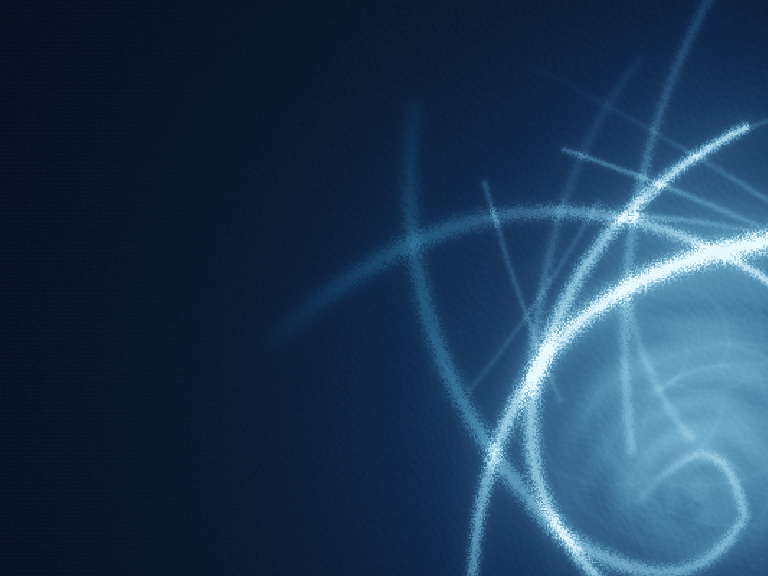
A Shadertoy shader for this background:

```glsl
// Draws glowing, grainy ribbons of light curling around a misty blue swirl on dark navy.

const vec3 NIGHT = vec3(0.030, 0.062, 0.120);
const vec3 NAVY  = vec3(0.065, 0.170, 0.310);
const vec3 BLUE  = vec3(0.150, 0.310, 0.470);
const vec3 STEEL = vec3(0.300, 0.530, 0.670);
const vec3 SKY   = vec3(0.470, 0.700, 0.820);
const vec3 PALE  = vec3(0.690, 0.850, 0.920);
const vec3 WHITE = vec3(0.900, 0.975, 1.000);
const vec3 TEAL  = vec3(0.010, 0.110, 0.100);

float hash(vec2 p) {
    vec3 q = fract(vec3(p.xyx) * 0.1031);
    q += dot(q, q.yzx + 33.33);
    return fract((q.x + q.y) * q.z);
}

// Soft round glow
float halo(vec2 p, vec2 center, float radius) {
    vec2 q = (p - center) / radius;
    return exp(-dot(q, q));
}

// Distance to a quadratic curve (x) and the nearest curve parameter (y)
vec2 curve(vec2 p, vec2 a, vec2 b, vec2 c) {
    vec2 u = 2.0 * (b - a), v = a - 2.0 * b + c;
    float t = 0.0, best = 1e5;
    for (int i = 0; i <= 8; i++) {
        float s = float(i) / 8.0;
        vec2 q = a + s * (u + s * v) - p;
        if (dot(q, q) < best) { best = dot(q, q); t = s; }
    }
    for (int i = 0; i < 3; i++) {
        vec2 q = a + t * (u + t * v) - p, slope = u + 2.0 * t * v;
        t = clamp(t - dot(q, slope) / dot(slope, slope), 0.0, 1.0);
    }
    return vec2(length(a + t * (u + t * v) - p), t);
}

// Ribbon with a ragged edge; width and gain run from start (x) to end (y)
float ribbon(vec2 p, vec2 a, vec2 b, vec2 c, vec2 width, vec2 gain, float grain) {
    vec2 hit = curve(p, a, b, c);
    float w = mix(width.x, width.y, hit.y);
    float d = abs(hit.x + (grain - 0.5) * w * 0.9) / w;
    return mix(gain.x, gain.y, hit.y) * (0.85 * exp(-d * d) + 0.22 * exp(-d * 0.45));
}

// Many faint partial rings scattered around a center
float wisps(vec2 p, vec2 center) {
    float sum = 0.0;
    for (int i = 0; i < 18; i++) {
        float k = float(i);
        vec2 shift = vec2(hash(vec2(k, 3.0)), hash(vec2(k, 8.0))) - 0.5;
        vec2 q = p - center - shift * vec2(0.26, 0.34);
        float d = abs(length(q * vec2(1.0, 1.15)) - 0.06 - 0.015 * k);
        float arc = smoothstep(-0.2, 1.0, sin(atan(q.y, q.x) + k * 2.4));
        sum += arc * (exp(-d * 260.0) + 0.5 * exp(-d * 60.0));
    }
    return sum;
}

// Cloudy spiral made of layered sines
float swirl(vec2 p, vec2 center) {
    vec2 q = p - center;
    float r = length(q), turn = atan(q.y, q.x);
    float bend = 0.6 * sin(q.x * 23.0 + 2.0 * sin(q.y * 17.0));
    return sin(turn + r * 48.0 + bend) + 0.6 * sin(2.0 * turn - r * 85.0 + bend * 2.0)
         + 0.4 * sin(3.0 * turn + r * 130.0 - bend);
}

// Colour ramp, one step per unit of energy
vec3 ramp(float e) {
    vec3 col = mix(NIGHT, NAVY, clamp(e, 0.0, 1.0));
    col = mix(col, BLUE, clamp(e - 1.0, 0.0, 1.0));
    col = mix(col, STEEL, clamp(e - 2.0, 0.0, 1.0));
    col = mix(col, SKY, clamp(e - 3.0, 0.0, 1.0));
    col = mix(col, PALE, clamp(e - 4.0, 0.0, 1.0));
    return mix(col, WHITE, clamp(e - 5.0, 0.0, 1.0));
}

void mainImage(out vec4 fragColor, in vec2 fragCoord) {
    vec2 p = fragCoord / iResolution.y;
    float grain = hash(floor(p * 400.0));

    // Mist: wide halo, bright core, upper right haze
    float core = halo(p, vec2(1.215, 0.27), 0.29);
    float e = 1.35 * halo(p, vec2(1.215, 0.30), 0.75) + 2.2 * core
            + 0.75 * halo(p, vec2(1.25, 0.66), 0.22);
    e += core * (0.16 * swirl(p, vec2(1.205, 0.13)) + 0.16 * wisps(p, vec2(1.18, 0.27)));

    // Broad ribbons
    float arch = ribbon(p, vec2(0.477, 0.41), vec2(0.894, 0.802), vec2(1.345, 0.505), vec2(0.020, 0.007), vec2(0.12, 2.3), grain);
    float bowl = ribbon(p, vec2(0.72, 0.81), vec2(0.667, 0.377), vec2(0.972, 0.076), vec2(0.015, 0.014), vec2(0.2, 1.7), grain);
    float coil = max(
        ribbon(p, vec2(0.972, 0.076), vec2(1.198, -0.076), vec2(1.293, 0.106), vec2(0.014, 0.009), vec2(1.7, 1.4), grain),
        ribbon(p, vec2(1.293, 0.106), vec2(1.25, 0.30), vec2(1.111, 0.132), vec2(0.009, 0.008), vec2(1.4, 0.4), grain));
    float hook = max(
        ribbon(p, vec2(1.293, 0.778), vec2(0.976, 0.616), vec2(0.922, 0.288), vec2(0.008, 0.013), vec2(2.4, 2.2), grain),
        ribbon(p, vec2(0.922, 0.288), vec2(0.911, 0.123), vec2(1.042, -0.007), vec2(0.013, 0.010), vec2(2.2, 2.4), grain));
    e += arch + max(bowl, coil) + hook;
    e += ribbon(p, vec2(0.82, -0.01), vec2(0.845, 0.514), vec2(1.35, 0.583), vec2(0.010, 0.017), vec2(1.9, 4.2), grain);

    // Thin strands
    vec2 thin = vec2(0.005);
    e += ribbon(p, vec2(1.229, 1.0), vec2(1.042, 0.644), vec2(1.097, 0.219), vec2(0.009), vec2(0.9, 0.8), grain);
    e += ribbon(p, vec2(1.111, 0.896), vec2(0.946, 0.696), vec2(0.92, 0.323), vec2(0.009), vec2(0.25, 0.9), grain);
    e += ribbon(p, vec2(0.842, 0.682), vec2(0.89, 0.5), vec2(0.972, 0.306), thin, vec2(1.0, 0.4), grain);
    e += ribbon(p, vec2(0.98, 0.74), vec2(1.16, 0.68), vec2(1.333, 0.60), thin, vec2(1.3, 0.5), grain);
    e += ribbon(p, vec2(0.92, 0.887), vec2(1.13, 0.78), vec2(1.333, 0.653), thin, vec2(0.1, 0.6), grain);
    e += ribbon(p, vec2(1.333, 0.79), vec2(1.2, 0.75), vec2(1.1, 0.62), thin, vec2(0.7, 0.8), grain);
    e += ribbon(p, vec2(1.1, 0.625), vec2(1.22, 0.62), vec2(1.34, 0.59), thin, vec2(1.0, 0.4), grain);
    e += ribbon(p, vec2(0.816, 0.323), vec2(0.93, 0.46), vec2(1.04, 0.65), thin, vec2(0.5, 0.4), grain);
    e += ribbon(p, vec2(1.09, 0.48), vec2(1.12, 0.33), vec2(1.2, 0.24), vec2(0.008), vec2(0.5, 0.6), grain);

    // Surface: scan lines at the left, crossed brush marks, grain
    float lines = sin(p.y * 860.0) * smoothstep(0.6, 0.1, p.x);
    float brush = sin((p.x + p.y) * 310.0 + 3.0 * sin(p.x * 41.0)) * sin((p.x - p.y) * 97.0 + 2.0 * sin(p.y * 67.0));
    e += 0.05 * lines + 0.05 * brush * smoothstep(0.2, 0.7, p.x) + 0.14 * (grain - 0.5);

    // Teal tint on the faded ribbon ends
    float faded = min(arch + bowl, 0.8) * smoothstep(0.95, 0.65, p.x);
    fragColor = vec4(ramp(e) + TEAL * faded, 1.0);
}
```
